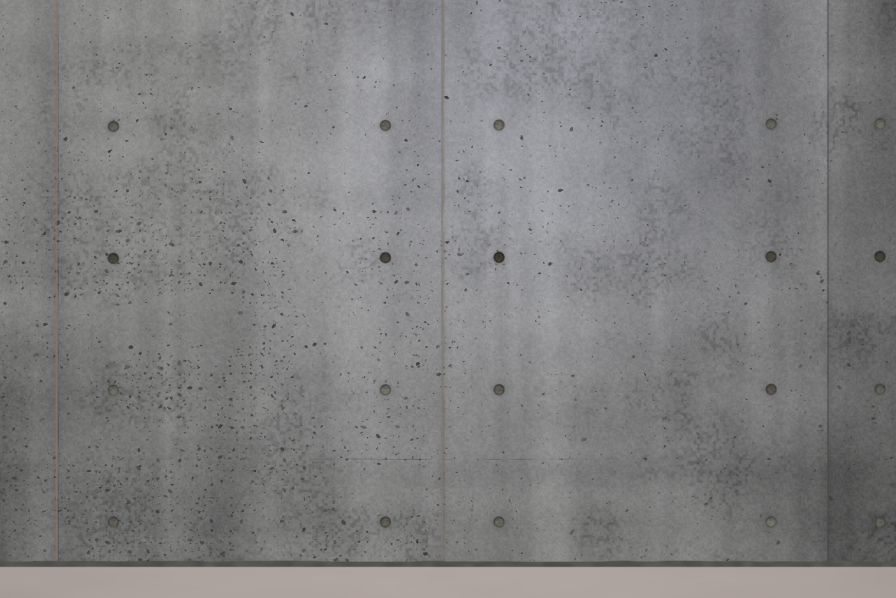
Write a WebGL 1 fragment shader that draws this texture.

```glsl
precision highp float;
// Cast concrete wall: tall panels split by thin seams, each with two columns
// of four tie holes, over a pale floor. Layered value noise gives streaks,
// mottling and grain; jittered cells scatter the air pits.
uniform vec2 u_resolution;

#define PANEL_WIDTH 0.645
#define FIRST_SEAM 0.0945
#define HOLE_INSET 0.095
#define HOLE_RADIUS 0.0092
#define ROW_BASE 0.127
#define ROW_STEP 0.2205
#define FLOOR_TOP 0.052
#define SEAM_HALF_WIDTH 0.0016
#define GRAIN 0.075
#define MOTTLE 0.10
#define STREAKS 0.07
#define SOFTNESS 0.0016

float hash(vec2 p) {
  vec3 q = fract(vec3(p.xyx) * 0.1031);
  q += dot(q, q.yzx + 33.33);
  return fract((q.x + q.y) * q.z);
}

float noise(vec2 p) {
  vec2 i = floor(p), f = fract(p);
  f = f * f * (3.0 - 2.0 * f);
  return mix(mix(hash(i), hash(i + vec2(1.0, 0.0)), f.x),
             mix(hash(i + vec2(0.0, 1.0)), hash(i + 1.0), f.x), f.y);
}

float fbm(vec2 p) {
  float sum = 0.0, amp = 0.5;
  for (int i = 0; i < 5; i++) {
    sum += amp * noise(p);
    p = p * 2.03 + 17.1;
    amp *= 0.5;
  }
  return sum;
}

// Softened coverage of a signed distance in canvas heights
float cover(float d) {
  float aa = max(0.7 / u_resolution.y, SOFTNESS);
  return 1.0 - smoothstep(-aa, aa, d);
}

// One irregular, randomly turned pit in some of the cells
float pits(vec2 p, float scale, float density) {
  vec2 g = p * scale, id = floor(g) + scale;
  vec2 center = 0.28 + 0.44 * vec2(hash(id), hash(id + 41.7));
  float turn = 2.4 * (hash(id + 9.3) - 0.5), c = cos(turn), s = sin(turn);
  vec2 q = mat2(c, -s, s, c) * (fract(g) - center);
  q.y *= 1.5;
  float size = hash(id + 73.1);
  float radius = mix(0.09, 0.25, size * size) + 0.14 * (noise(g * 8.0) - 0.5);
  float depth = 0.45 + 0.55 * hash(id + 27.9);
  return step(hash(id + 5.9), density) * depth * cover((length(q) - radius) / scale);
}

// Overall light falloff, formwork streaks, mottling and grain
vec3 concrete(vec2 p, float panel) {
  float side = (p.x - 0.84) / 0.8;
  float tone = 0.574 - 0.085 * side * side - 0.09 * (1.0 - smoothstep(0.05, 0.7, p.y));
  tone -= 0.05 * step(1.5, panel) + 0.04 * smoothstep(1.1, 1.38, p.x);
  tone += STREAKS * (noise(vec2(p.x * 13.0, p.y * 1.3)) - 0.5);
  tone += 0.04 * (noise(vec2(p.x * 50.0, p.y * 2.0 + 8.0)) - 0.5);
  tone += 0.035 * (noise(vec2(p.x * 3.0, p.y * 24.0)) - 0.5);
  tone += MOTTLE * (fbm(p * vec2(8.0, 6.0) + 3.0) - 0.5);

  // Damp patches, broken up by fine speckle
  float patches = smoothstep(0.42, 0.72, fbm(p * vec2(10.0, 9.0) + 31.0));
  float speckle = smoothstep(0.45, 0.85, noise(p * 185.0));
  tone -= patches * (0.02 + 0.06 * speckle);
  tone += GRAIN * (0.35 * noise(p * 150.0) + 0.65 * noise(p * 340.0) - 0.5);
  float blue = smoothstep(0.1, 0.9, p.y) * (1.0 - smoothstep(0.1, 0.65, abs(p.x - 0.95)));
  return tone * mix(vec3(1.0, 1.0, 0.995), vec3(0.99, 0.995, 1.038), blue);
}

void main() {
  vec2 p = gl_FragCoord.xy / u_resolution.y;
  float panel = floor((p.x - FIRST_SEAM) / PANEL_WIDTH);
  float local = p.x - FIRST_SEAM - panel * PANEL_WIDTH;
  vec3 color = concrete(p, panel);

  // Pits gather in clusters low on the left
  float worn = (1.0 - smoothstep(0.35, 0.9, p.x)) * (1.0 - smoothstep(0.45, 0.85, p.y));
  float cluster = smoothstep(0.25, 0.8, noise(p * 11.0));
  float density = (0.05 + 0.32 * worn) * (0.2 + 1.5 * cluster);
  color = mix(color, vec3(0.22, 0.215, 0.20), 0.9 * pits(p, 58.0, density * 0.8));
  color = mix(color, vec3(0.24, 0.235, 0.22), 0.9 * pits(p + 0.37, 92.0, density * 0.7));
  color = mix(color, vec3(0.26), 0.85 * pits(p + 0.71, 135.0, 0.05 + density * 0.25));

  // Faint broken pour line
  float span = smoothstep(0.5, 0.55, p.x) * (1.0 - smoothstep(1.25, 1.37, p.x));
  float pour = cover(abs(p.y - 0.231 - 0.002 * noise(p * 12.0)) - 0.0004);
  float broken = smoothstep(0.25, 0.75, noise(vec2(p.x * 40.0, 2.0)));
  color *= 1.0 - 0.26 * span * pour * broken;

  // Seams: sandy and faint on the left, dark on the right
  float nearest = floor((p.x - FIRST_SEAM) / PANEL_WIDTH + 0.5);
  float seamX = p.x - FIRST_SEAM - nearest * PANEL_WIDTH;
  float darkSeam = step(1.5, nearest);
  vec3 seamColor = mix(vec3(0.50, 0.46, 0.415), vec3(0.27, 0.265, 0.26), darkSeam);
  color *= 1.0 - 0.05 * exp(-abs(seamX) * 160.0);
  float seam = cover(abs(seamX) - SEAM_HALF_WIDTH * (1.0 - 0.4 * darkSeam));
  color = mix(color, seamColor, seam * (0.55 + 0.4 * noise(p * 35.0)));
  float lip = cover(abs(seamX - 0.003) - 0.0005) * (1.0 - darkSeam);
  color *= 1.0 - 0.3 * lip * noise(vec2(7.0 * nearest, p.y * 22.0));

  // Tie holes: mirrored columns on slightly rising rows, plugs of varied darkness
  float rise = 0.0055 * (p.x - 0.2) * (p.y - ROW_BASE);
  float row = clamp(floor((p.y - rise - ROW_BASE) / ROW_STEP + 0.5), 0.0, 3.0);
  float column = step(PANEL_WIDTH * 0.5, local);
  float inset = HOLE_INSET - 0.008 * step(1.5, panel);
  float holeX = mix(inset, PANEL_WIDTH - inset, column);
  vec2 h = vec2(local - holeX, p.y - rise - ROW_BASE - row * ROW_STEP);
  float seed = hash(vec2(panel * 2.0 + column + 11.0, row + 4.0));
  float dark = 0.45 * seed + 0.5 * step(abs(row - 2.0), 0.1);
  float r = length(h), present = step(-0.5, panel);
  vec3 plug = mix(vec3(0.42, 0.415, 0.385), vec3(0.23, 0.22, 0.185), dark);
  plug *= 0.88 + 0.24 * noise(h * 330.0 + seed * 50.0);
  plug *= 1.0 - 0.25 * smoothstep(0.5, 0.95, r / HOLE_RADIUS) - 12.0 * h.y;
  color *= 1.0 - 0.1 * present * exp(-max(r - HOLE_RADIUS, 0.0) * 260.0);
  color = mix(color, plug, present * cover(r - HOLE_RADIUS));

  // Shadow gap at the foot, then the floor
  float gap = FLOOR_TOP + 0.0085 + 0.002 * noise(vec2(p.x * 25.0, 1.0));
  vec3 shade = vec3(0.35, 0.35, 0.335) - 0.06 * noise(p * 60.0);
  color = mix(color, shade, cover(p.y - gap));
  vec3 ground = vec3(0.685, 0.645, 0.625) - 0.06 * pow(abs(p.x - 0.75), 2.0);
  ground += 0.025 * (fbm(p * vec2(6.0, 30.0)) - 0.5);
  color = mix(color, ground, cover(p.y - FLOOR_TOP));
  gl_FragColor = vec4(color, 1.0);
}
```
